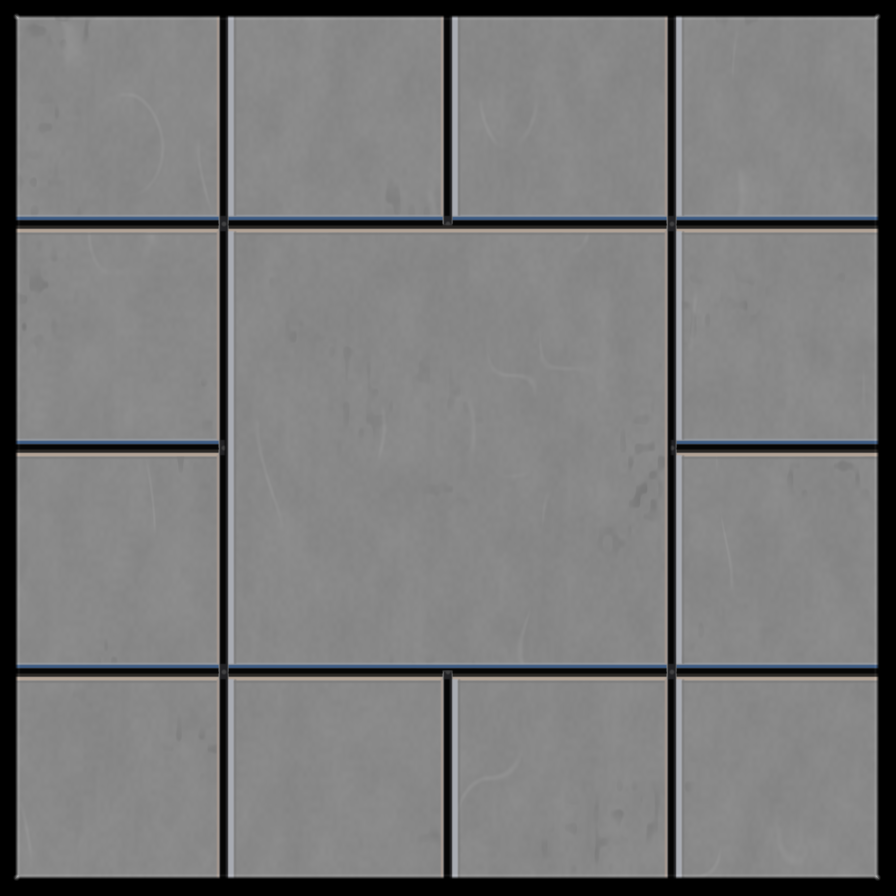
Give the GLSL for this pattern, as a WebGL 2 fragment shader.

```glsl
#version 300 es
precision highp float;
// Grey stone slabs in a black frame: twelve small tiles ring one double-size tile.
// Joints are profiles of dark, light and tinted stripes around quarter lines;
// layered value noise gives the stone its faint mottling, pits and scratches.
uniform vec2 u_resolution;
out vec4 outColor;

float hash(vec2 p) {
  return fract(sin(dot(p, vec2(127.1, 311.7))) * 43758.5453);
}

float noise(vec2 p) {
  vec2 i = floor(p), f = fract(p);
  f = f * f * (3.0 - 2.0 * f);
  return mix(mix(hash(i), hash(i + vec2(1, 0)), f.x),
             mix(hash(i + vec2(0, 1)), hash(i + vec2(1, 1)), f.x), f.y);
}

float fbm(vec2 p) {
  float sum = 0.0, amp = 0.5;
  for (int i = 0; i < 4; i++) {
    sum += amp * noise(p);
    p = p * 2.03 + 17.3;
    amp *= 0.5;
  }
  return sum;
}

// Soft band around a center; lengths in thousandths of the canvas
float stripe(float d, float center, float halfWidth, float soft) {
  return 1.0 - smoothstep(halfWidth - soft, halfWidth + soft, abs(d - center));
}

vec3 stone(vec2 p, vec2 tile) {
  vec2 q = p + 9.0 * vec2(hash(tile), hash(tile + 4.7));
  float shade = 0.535 + 0.045 * (fbm(q * vec2(38.0, 20.0)) - 0.47);
  shade += 0.014 * (noise(q * vec2(210.0, 150.0)) - 0.5);

  // Sparse dark pits and vertical wear
  float worn = smoothstep(0.52, 0.78, fbm(q * 9.0 + 31.0));
  shade -= 0.055 * worn * smoothstep(0.6, 0.85, noise(q * vec2(120.0, 65.0)));

  // Hairline scratches along noise contours
  float contour = abs(noise(q * vec2(17.0, 8.0) + 5.0) - 0.5);
  float patchy = smoothstep(0.62, 0.85, noise(q * 13.0 + 50.0));
  shade += 0.028 * patchy * (1.0 - smoothstep(0.0, 0.035, contour));
  return vec3(shade);
}

void main() {
  vec2 p = gl_FragCoord.xy / u_resolution;
  float pixel = 1000.0 / min(u_resolution.x, u_resolution.y);
  float soft = max(1.3, 0.7 * pixel);

  // The four middle cells share one tile
  vec2 cell = floor(p * 4.0);
  bool inCenter = all(lessThan(abs(p - 0.5), vec2(0.25)));
  vec3 color = stone(p, inCenter ? vec2(7.0) : cell);

  // Nearest joints; the halfway ones stop at the large tile
  vec2 joint = clamp(floor(p * 4.0 + 0.5), 1.0, 3.0) / 4.0;
  vec2 d = (p - joint) * 1000.0;
  vec2 outside = smoothstep(0.247, 0.251, abs(p.yx - 0.5));
  vec2 present = mix(vec2(1.0), outside, vec2(equal(joint, vec2(0.5))));

  // Horizontal joints: blue upper lip, black gap, warm lower lip
  float across = present.y * (1.0 - present.x * stripe(d.x, -0.5, 5.5, soft));
  color = mix(color, vec3(0.47), across * 0.6 * stripe(d.y, -11.0, 1.2, soft));
  color = mix(color, vec3(0.60, 0.62, 0.65), across * 0.7 * stripe(d.y, 9.0, 1.3, soft));
  color = mix(color, vec3(0.70, 0.64, 0.59), across * stripe(d.y, -7.2, 2.1, soft));
  color = mix(color, vec3(0.24, 0.36, 0.52), across * stripe(d.y, 6.0, 2.0, soft));
  color = mix(color, vec3(0.16, 0.15, 0.14), across * stripe(d.y, -2.5, 2.8, soft));
  color = mix(color, vec3(0.02), across * stripe(d.y, 1.3, 3.0, soft));

  // Vertical joints: thin warm left lip, dark gap, broad cool right lip
  float along = present.x * (1.0 - present.y * stripe(d.y, 0.5, 8.5, soft));
  color = mix(color, vec3(0.47), along * 0.6 * stripe(d.x, 12.5, 1.2, soft));
  color = mix(color, vec3(0.64, 0.59, 0.56), along * stripe(d.x, -6.6, 1.4, soft));
  color = mix(color, vec3(0.66, 0.67, 0.70), along * stripe(d.x, 7.6, 3.2, soft));
  color = mix(color, vec3(0.13, 0.13, 0.14), present.x * stripe(d.x, -0.2, 4.6, soft));
  color = mix(color, vec3(0.02), along * stripe(d.x, -1.0, 2.9, soft));

  // Pale speck where joints cross
  float crossing = present.x * present.y * (1.0 - smoothstep(1.0, 4.0, length(d)));
  color = mix(color, vec3(0.31), 0.7 * crossing);

  // Black frame with a soft, slightly lit inner edge
  vec2 inset = min(p - vec2(0.0185, 0.0205), vec2(0.9795, 0.9815) - p) * 1000.0;
  float edge = min(inset.x, inset.y);
  color += 0.05 * stripe(edge, 2.5, 1.2, soft);
  color *= smoothstep(-1.0 - soft, 1.0 + soft, edge);
  color += 0.22 * (1.0 - smoothstep(1.0, 4.5, length(inset)));

  outColor = vec4(color, 1.0);
}
```
